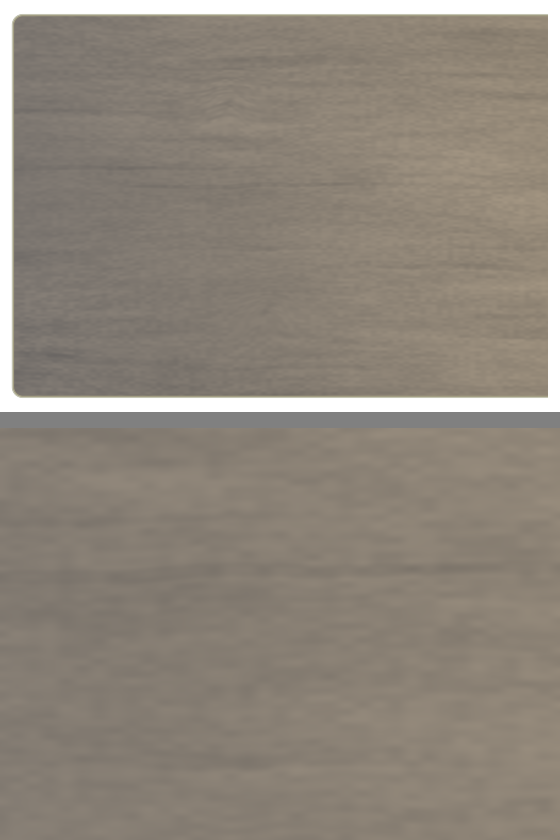
Top: the whole. Bottom: its middle third, enlarged.
This texture is drawn by a Shadertoy shader. Its source:

```glsl
// A grey-brown wooden board with a pale olive rim on a white ground.
// Stretched value noise, bent around two small knots, makes the grain;
// a rounded-box distance cuts the board, whose right side is sawn off square.

// Lengths are in canvas heights
const vec2 BOARD_MIN = vec2(0.0284, 0.0337);
const vec2 BOARD_MAX = vec2(1.3300, 0.9663);
const float CORNER_RADIUS = 0.027;
const float RIM_WIDTH = 0.0030;

const vec3 GROUND = vec3(1.0);
const vec3 RIM_OUTER = vec3(0.77, 0.77, 0.70);
const vec3 RIM_INNER = vec3(0.63, 0.61, 0.50);
const vec3 WOOD_LEFT = vec3(0.475, 0.453, 0.432);
const vec3 WOOD_RIGHT = vec3(0.585, 0.537, 0.469);
const vec3 GRAIN_TINT = vec3(1.0, 0.88, 0.70);

const float GRAIN_CONTRAST = 0.085;
const float FLECK_CONTRAST = 0.040;
const float VEIN_DEPTH = 0.042;
const float SHADE_CONTRAST = 0.035;
const float KNOT_DEPTH = 0.035;
const int KNOT_COUNT = 2;
const vec2 KNOT_FIRST = vec2(0.555, 0.752);
const vec2 KNOT_STEP = vec2(0.092, -0.505);

float hash(vec2 cell) {
    uvec2 q = uvec2(ivec2(cell)) * uvec2(1597334673u, 3812015801u);
    uint h = (q.x ^ q.y) * 1597334673u;
    h = (h ^ (h >> 15)) * 2246822519u;
    h ^= h >> 13;
    return float(h >> 8) / 16777216.0;
}

float noise(vec2 p) {
    vec2 cell = floor(p);
    vec2 f = fract(p);
    f = f * f * (3.0 - 2.0 * f);
    float low = mix(hash(cell), hash(cell + vec2(1, 0)), f.x);
    float high = mix(hash(cell + vec2(0, 1)), hash(cell + vec2(1, 1)), f.x);
    return mix(low, high, f.y);
}

float roundedBox(vec2 p, vec2 low, vec2 high, float radius) {
    vec2 d = abs(p - 0.5 * (low + high)) - 0.5 * (high - low) + radius;
    return length(max(d, 0.0)) + min(max(d.x, d.y), 0.0) - radius;
}

vec3 wood(vec2 p) {
    // Slow waviness, plus a local bend and stain at each knot
    vec2 g = p;
    g.y += 0.030 * (noise(p * vec2(2.2, 3.0) + 7.0) - 0.5);
    g.y += 0.006 * (noise(p * vec2(11.0, 14.0) + 31.0) - 0.5);
    float stain = 0.0;
    for (int i = 0; i < KNOT_COUNT; i++) {
        vec2 d = p - KNOT_FIRST - float(i) * KNOT_STEP;
        g.y -= 0.022 * exp(-dot(d * d, vec2(350.0, 250.0)));
        d.y -= 0.6 * d.x;
        stain += exp(-dot(d * d, vec2(3500.0, 9000.0)));
    }

    // Three scales of streaks, clearer in some bands than in others
    float streaks = 0.35 * noise(g * vec2(2.5, 24.0))
                  + 0.40 * noise(g * vec2(7.0, 72.0) + 13.0)
                  + 0.25 * noise(g * vec2(17.0, 145.0) + 47.0) - 0.5;
    float clarity = mix(0.55, 1.15, noise(p * vec2(1.8, 4.0) + 3.0));
    float flecks = noise(g * vec2(75.0, 165.0) + 91.0) - 0.5;

    // Sparse long dark veins
    float vein = smoothstep(0.72, 0.96, noise(g * vec2(1.6, 44.0) + 63.0));
    vein *= 0.4 + 0.6 * noise(g * vec2(9.0, 90.0) + 21.0);

    float shade = noise(p * vec2(2.0, 4.5) + 17.0) - 0.5;
    float tone = clarity * (GRAIN_CONTRAST * streaks + FLECK_CONTRAST * flecks)
               + SHADE_CONTRAST * shade - VEIN_DEPTH * vein
               - KNOT_DEPTH * stain + 0.004;

    float across = (p.x - BOARD_MIN.x) / (BOARD_MAX.x - BOARD_MIN.x);
    float light = clamp(across + 0.10 * (p.y - 0.5), 0.0, 1.0);
    return mix(WOOD_LEFT, WOOD_RIGHT, light) + tone * GRAIN_TINT;
}

void mainImage(out vec4 fragColor, in vec2 fragCoord) {
    vec2 p = fragCoord / iResolution.y;
    float soft = 0.5 / iResolution.y;

    // The box runs on past the sawn side, so the rim is absent there
    vec2 far = BOARD_MAX + vec2(0.2, 0.0);
    float edge = roundedBox(p, BOARD_MIN, far, CORNER_RADIUS);

    vec3 color = wood(p);
    color = mix(color, RIM_INNER, smoothstep(-soft, soft, edge + 2.0 * RIM_WIDTH));
    color = mix(color, RIM_OUTER, smoothstep(-soft, soft, edge + RIM_WIDTH));

    float outside = max(edge, p.x - BOARD_MAX.x);
    color = mix(color, GROUND, smoothstep(-soft, soft, outside));
    fragColor = vec4(color, 1.0);
}
```
